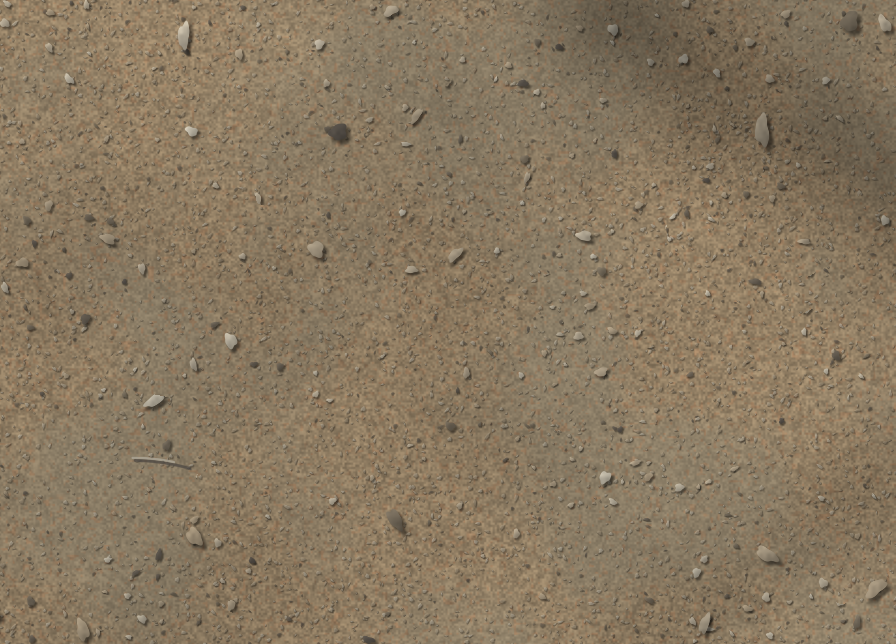
This texture is drawn by a WebGL 2 fragment shader. Its source:

```glsl
#version 300 es
precision highp float;
// Wind-smoothed beach sand with coarse grains, shell crumbs, shaded pebbles and a twig.

#define WARM_SAND vec3(0.568, 0.493, 0.388)
#define GREY_SAND vec3(0.540, 0.488, 0.399)
#define RUST_GRAIN vec3(0.590, 0.445, 0.325)
#define PALE_STONE vec3(0.700, 0.675, 0.615)
#define SLATE_STONE vec3(0.300, 0.280, 0.260)
#define LIGHT_DIR vec2(-0.65, 0.76)
#define GRAIN_CELLS 300.0
#define GRAIN_CONTRAST 0.23
#define DUNE_CONTRAST 0.26
#define SHADOW_DEPTH 0.50

uniform vec2 u_resolution;
out vec4 fragColor;

// Four random values per integer cell
vec4 hash4(ivec2 cell, uint seed) {
    uvec4 v = uvec4(uvec2(cell), seed, seed * 7u + 3u);
    v = v * 1664525u + 1013904223u;
    v += v.yzxy * v.wxyz;
    v ^= v >> 16u;
    v += v.yzxy * v.wxyz;
    return vec4(v >> 8u) / 16777216.0;
}

float noise(vec2 p, uint seed) {
    ivec2 c = ivec2(floor(p));
    vec2 f = fract(p);
    f = f * f * (3.0 - 2.0 * f);
    float below = mix(hash4(c, seed).x, hash4(c + ivec2(1, 0), seed).x, f.x);
    float above = mix(hash4(c + ivec2(0, 1), seed).x, hash4(c + ivec2(1, 1), seed).x, f.x);
    return mix(below, above, f.y);
}

float fbm(vec2 p, uint seed) {
    float sum = 0.0, weight = 0.5;
    for (uint i = 0u; i < 4u; i++) {
        sum += weight * noise(p, seed + i);
        p = mat2(1.6, 1.2, -1.2, 1.6) * p;
        weight *= 0.5;
    }
    return sum / 0.9375;
}

float segmentDistance(vec2 p, vec2 a, vec2 b) {
    vec2 ab = b - a;
    return length(p - a - ab * clamp(dot(p - a, ab) / dot(ab, ab), 0.0, 1.0));
}

// Rotated, stretched blob with an angular, uneven rim
float stoneDistance(vec2 d, float radius, vec4 shape) {
    float turn = shape.x * 6.2832;
    d = mat2(cos(turn), -sin(turn), sin(turn), cos(turn)) * d;
    d *= vec2(mix(0.95, 0.60, shape.y * shape.y), mix(1.05, 1.50, shape.y));
    float a = atan(d.y, d.x + 1e-6);
    float rim = 1.0 + 0.13 * cos(3.0 * a + 6.0 * shape.z) + 0.07 * cos(5.0 * a + 9.0 * shape.w);
    return length(d) - radius * rim;
}

// Jittered stones, one per cell at most, each over its own soft shadow
vec3 scatter(vec3 color, vec2 p, float cells, float share, vec2 radii,
             float slate, float opacity, float px, uint seed) {
    ivec2 home = ivec2(floor(p * cells));
    for (int y = -1; y <= 1; y++)
    for (int x = -1; x <= 1; x++) {
        ivec2 cell = home + ivec2(x, y);
        vec4 place = hash4(cell, seed);
        if (place.z > share) continue;
        vec4 shape = hash4(cell, seed + 50u);
        vec4 look = hash4(cell, seed + 90u);
        float radius = mix(radii.x, radii.y, place.w * place.w);
        vec2 d = p - (vec2(cell) + 0.12 + 0.76 * place.xy) / cells;
        if (length(d) > 3.0 * radius + 2.0 * px) continue;
        float shadowDistance = stoneDistance(d + LIGHT_DIR * radius * 0.65, radius, shape);
        float shadow = 1.0 - smoothstep(-0.4 * radius, 0.3 * radius + px, shadowDistance);
        color *= 1.0 - SHADOW_DEPTH * opacity * shadow;
        float cover = 1.0 - smoothstep(-0.7 * px, 0.7 * px, stoneDistance(d, radius, shape));
        vec3 stone = mix(PALE_STONE, WARM_SAND, 0.7 * look.y);
        if (look.x < slate) stone = mix(SLATE_STONE, GREY_SAND, 0.6 * look.y);
        stone *= 1.0 + 0.14 * dot(d / radius, LIGHT_DIR);
        stone *= 0.93 + 0.14 * noise(p * 160.0, seed + 7u);
        color = mix(color, stone, cover * opacity);
    }
    return color;
}

// Soft hollows and two slanting shaded slopes
float duneShade(vec2 p) {
    vec2 q = p + 0.12 * (vec2(fbm(p * 3.0, 11u), fbm(p * 3.0, 21u)) - 0.5);
    float swell = DUNE_CONTRAST * (fbm(q * vec2(2.6, 3.2), 31u) - 0.5);
    float upper = segmentDistance(q, vec2(0.98, 0.99), vec2(1.42, 0.66));
    float lower = segmentDistance(q, vec2(0.98, 0.03), vec2(1.42, 0.29));
    return 1.01 + swell - 0.25 * exp(-upper * upper * 65.0) - 0.13 * exp(-lower * lower * 120.0);
}

void main() {
    float px = 1.0 / u_resolution.y;
    vec2 p = gl_FragCoord.xy * px;
    // Sand body and fine grains
    float greyness = smoothstep(0.35, 0.68, fbm(p * 4.5, 41u));
    float coarse = mix(1.15, 0.75, greyness);
    vec3 color = mix(WARM_SAND, GREY_SAND, greyness);
    color = mix(color, RUST_GRAIN, 0.55 * smoothstep(0.62, 0.95, noise(p * 190.0, 51u)));
    float grain = noise(p * GRAIN_CELLS, 61u) - 0.5 + 0.6 * (noise(p * GRAIN_CELLS * 0.47, 62u) - 0.5);
    color *= 1.0 + coarse * GRAIN_CONTRAST * grain;
    // Crumbs, small stones and pebbles, thicker in drifts
    float drift = smoothstep(0.30, 0.70, fbm(p * 3.5, 71u));
    color = scatter(color, p, 125.0, 0.24 * coarse, vec2(0.0012, 0.0034), 0.10, 0.60, px, 101u);
    color = scatter(color, p, 34.0, 0.05 + 0.20 * drift, vec2(0.0030, 0.0072), 0.28, 0.88, px, 301u);
    color = scatter(color, p, 9.0, 0.12 + 0.16 * drift, vec2(0.0075, 0.0160), 0.30, 0.95, px, 501u);
    // Bent twig and its shadow
    vec2 t = p - vec2(0.25, 0.286);
    t.y += 0.14 * t.x + 1.6 * t.x * t.x;
    float under = segmentDistance(t, vec2(-0.040, -0.004), vec2(0.045, -0.004));
    float twig = segmentDistance(t, vec2(-0.044, 0.0), vec2(0.020, 0.0));
    color = mix(color, SLATE_STONE, 0.75 * (1.0 - smoothstep(0.001, 0.002 + px, under)));
    color = mix(color, PALE_STONE, 0.75 * (1.0 - smoothstep(0.0008, 0.0012 + px, twig)));
    fragColor = vec4(clamp(color * duneShade(p), 0.0, 1.0), 1.0);
}
```
